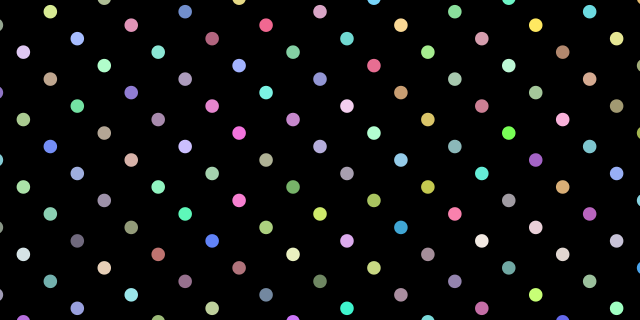
This pattern is drawn by a WebGL 2 fragment shader. Its source:

```glsl
#version 300 es
precision highp float;

uniform vec2 u_resolution;
out vec4 fragColor;

// Three independent values in 0..1 for each dot
vec3 hash32(vec2 id) {
    vec3 q = fract(id.xyx * vec3(0.1031, 0.1030, 0.0973));
    q += dot(q, q.yxz + 33.33);
    return fract((q.xxy + q.yzz) * q.zyx);
}

// Soft random tint: two hashes averaged so mid tones dominate
vec3 dotColor(vec2 id) {
    vec3 blend = 0.5 * (hash32(id + 17.0) + hash32(id + 71.0));
    return clamp(mix(vec3(0.22, 0.32, 0.25), vec3(1.1), blend), 0.0, 1.0);
}

void main() {
    // One unit is the column spacing, measured from the canvas centre
    float columnWidth = 0.08427 * u_resolution.y;
    vec2 p = (gl_FragCoord.xy - 0.5 * u_resolution) / columnWidth;

    // Slanted lattice: each column steps down by one unit and repeats every 2.5
    float column = round(p.x);
    float y = p.y - 0.5 + column;
    float row = round(y / 2.5);
    vec2 local = vec2(p.x - column, y - 2.5 * row);

    // Round dot with a one-pixel soft edge
    float dist = length(local) - 0.25;
    float coverage = clamp(0.5 - dist * columnWidth, 0.0, 1.0);

    fragColor = vec4(dotColor(vec2(column, row)) * coverage, 1.0);
}
```
